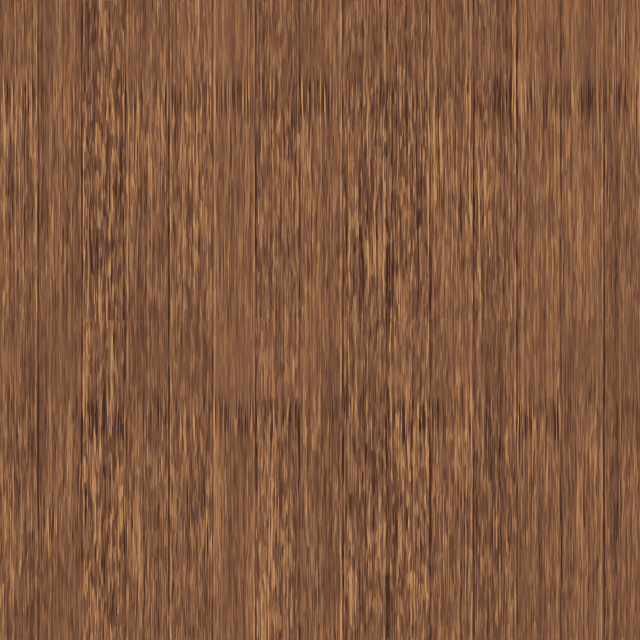
Reproduce this texture procedurally as a three.js fragment shader.

```glsl
// Brown wood panel: narrow vertical strips with fine, stretched fibre grain.
varying vec2 vUv;

const vec3 DARK_PORE = vec3(0.35, 0.232, 0.175);
const vec3 WARM_BROWN = vec3(0.507, 0.344, 0.246);
const vec3 PALE_FIBRE = vec3(0.70, 0.505, 0.33);
const float STRIPS = 14.7;
const float ROWS = 2.0;

float hash(vec2 p) {
  vec3 q = fract(vec3(p.xyx) * 0.1031);
  q += dot(q, q.yzx + 33.33);
  return fract((q.x + q.y) * q.z);
}

// Smooth cellular noise, about -0.5 to 0.5: near cells blend their values.
float fibres(vec2 p, vec2 cells, float seed) {
  p = p * cells + seed * vec2(17.0, 31.0);
  vec2 base = floor(p);
  float total = 0.0;
  float weight = 0.0001;
  for (int y = -1; y <= 1; y++) {
    for (int x = -1; x <= 1; x++) {
      vec2 id = base + vec2(float(x), float(y));
      vec2 jitter = vec2(hash(id + 17.3), hash(id + 41.7));
      vec2 d = id + jitter - p;
      float w = exp(-10.0 * dot(d, d));
      total += w * (hash(id + 5.9) - 0.5);
      weight += w;
    }
  }
  return total / weight;
}

// Gentle sideways drift of the fibres, from layered sines.
float drift(vec2 p) {
  return 0.0005 * sin(p.y * 19.0 + p.x * 43.0)
       + 0.0003 * sin(p.y * 47.0 - p.x * 71.0);
}

// Soft line of a given half width around zero.
float line(float d, float halfWidth) {
  return 1.0 - smoothstep(0.3 * halfWidth, halfWidth, abs(d));
}

// Rough band that opens each row, strongest just below its ragged top.
float roughBand(float depth, float start) {
  return smoothstep(start - 0.03, start + 0.03, depth)
       * (1.0 - smoothstep(start + 0.08, start + 0.13, depth));
}

vec3 woodColour(float tone) {
  vec3 lower = mix(DARK_PORE, WARM_BROWN, clamp(tone * 2.0, -0.5, 1.0));
  return mix(lower, PALE_FIBRE, clamp(tone * 2.0 - 1.0, 0.0, 1.25));
}

void main() {
  vec2 p = vUv + vec2(drift(vUv), 0.0);

  // Strip and row layout, with slightly ragged row ends
  float across = vUv.x * STRIPS + 0.12;
  float strip = floor(across);
  float ragged = 0.015 * fibres(vec2(p.x, 0.0), vec2(400.0, 1.0), 3.0);
  float down = (1.0 - vUv.y) * ROWS + ragged;
  float row = floor(down);
  float depth = fract(down);
  float character = hash(vec2(strip, row * 7.0 + 3.0));
  float rawness = hash(vec2(strip + 20.0, 11.0));

  // Strips differ in contrast; each row starts calm and turns coarse
  float start = 0.24 + 0.04 * (character - 0.5);
  float coarse = smoothstep(start - 0.04, start + 0.06, depth);
  float contrast = mix(0.7, 1.15, rawness) * mix(0.8, 1.08, coarse);
  contrast *= 1.0 - 0.15 * smoothstep(0.75, 1.0, depth);

  // Fibre layers, from fine flecks to long lines
  float fine = fibres(p, vec2(520.0, 40.0), 1.0);
  float flecks = fibres(p, vec2(330.0, 48.0), row + 5.0);
  float streaks = fibres(p, vec2(440.0, 11.0), 9.0);
  float longLines = fibres(p, vec2(400.0, 1.6), 13.0);
  float patches = fibres(p, vec2(30.0, 6.0), 17.0);
  float broadLines = fibres(p, vec2(70.0, 1.5), 37.0);
  float grain = 0.48 * fine + 0.44 * streaks + 0.38 * longLines;
  grain += flecks * mix(0.2, 0.6, rawness);

  float tone = 0.50 + contrast * grain + 0.14 * broadLines;
  tone += 0.10 * (character - 0.5) + 0.14 * patches;

  // Strong streaks in the rough band
  float band = roughBand(depth, start) * smoothstep(0.15, 0.8, character);
  tone += band * (0.65 * streaks - 0.11);

  // Scattered thin cracks with pale rims
  float crackArea = smoothstep(0.2, 0.42, patches);
  float crack = smoothstep(0.24, 0.42, -streaks) * crackArea;
  float rim = smoothstep(0.24, 0.42, streaks) * crackArea;
  tone += 0.2 * rim - 0.3 * crack;

  // Thin dark seams between strips, with a lit edge beside them
  float seam = fract(across + 0.5) - 0.5;
  float wear = 0.75 + 0.6 * fibres(p, vec2(STRIPS, 16.0), 23.0);
  float edgeSide = hash(vec2(floor(across + 0.5), 29.0)) > 0.5 ? 1.0 : -1.0;
  tone -= 0.5 * wear * line(seam, 0.032);
  tone += 0.32 * wear * line(seam - 0.05 * edgeSide, 0.034);

  // Cool tint in some of the duller fibres
  vec3 colour = woodColour(tone);
  float cool = smoothstep(0.1, 0.4, fibres(p, vec2(400.0, 24.0), 31.0));
  colour += cool * vec3(-0.012, -0.005, 0.008);
  gl_FragColor = vec4(colour, 1.0);
}
```
